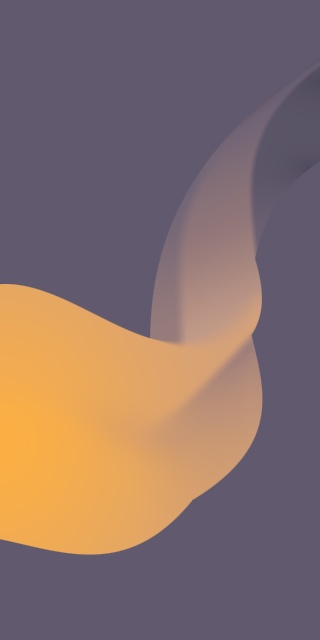
Give the GLSL for this background, as a WebGL 2 fragment shader.

```glsl
#version 300 es
precision highp float;
// A translucent ribbon sweeps in from the upper right, folds over itself and
// swells into a glowing amber wave on the left. Every contour is a cubic graph
// through four values; the sheets are shaded by distance to these contours.
uniform vec2 u_resolution;
out vec4 outColor;

// Cubic through four evenly spaced values as v runs from start to end.
float contour(float v, float start, float end, vec4 k) {
  float t = clamp((v - start) / (end - start), 0.0, 1.0);
  float a = t - 1.0 / 3.0, b = t - 2.0 / 3.0, c = t - 1.0;
  return dot(k, vec4(-4.5 * a * b * c, 13.5 * t * b * c, -13.5 * t * a * c, 4.5 * t * a * b));
}

// Antialiased inside test, positive inside.
float cover(float d) {
  return clamp(0.5 + d / max(fwidth(d), 1e-5), 0.0, 1.0);
}

// Right outline: inner curve of the ribbon, then the bulge, then the lower lobe.
float rightOutline(float y) {
  float inner = contour(y, 1.497, 1.193, vec4(1.0, 0.888, 0.828, 0.797));
  float bulge = contour(y, 1.193, 0.953, vec4(0.797, 0.815, 0.816, 0.786));
  float lobe = contour(y, 0.953, 0.4375, vec4(0.786, 0.819, 0.784, 0.602));
  return y > 1.193 ? inner : (y > 0.953 ? bulge : lobe);
}

// Crest of the wave, continuing as the fold in front of the ribbon.
float crestLine(float x) {
  float crest = contour(x, 0.0, 0.469, vec4(1.112, 1.083, 1.01, 0.943));
  float fold = contour(x, 0.469, 0.794, vec4(0.943, 0.924, 0.948, 1.047));
  return x < 0.469 ? crest : fold;
}

vec3 ribbonColor(vec2 p, float left) {
  // Warm light rises from the fold and cools with height.
  vec3 dusk = vec3(0.41, 0.375, 0.455);
  vec3 rose = vec3(0.57, 0.465, 0.475);
  vec3 blush = vec3(0.77, 0.61, 0.53);
  float height = p.y - 0.35 * (p.x - 0.6);
  vec3 c = mix(rose, dusk, smoothstep(1.2, 1.7, height));
  c = mix(c, blush, 1.0 - smoothstep(0.88, 1.3, height));

  // Cooler back layer along the left side.
  float seam = contour(p.y, 1.531, 0.932, vec4(0.703, 0.583, 0.56, 0.565));
  float back = 1.0 - smoothstep(-0.02, 0.025, p.x - seam);
  vec3 backColor = mix(vec3(0.56, 0.465, 0.475), vec3(0.43, 0.39, 0.465), smoothstep(0.95, 1.4, p.y));
  c = mix(c, backColor, back * 0.85 * (1.0 - smoothstep(1.4, 1.6, p.y)));

  // Dark underside turning away at the upper right.
  float turn = contour(p.y, 1.797, 1.193, vec4(1.0, 0.823, 0.781, 0.797));
  float under = smoothstep(-0.008, 0.016, p.x - turn) * smoothstep(1.16, 1.22, p.y);
  vec3 underColor = mix(vec3(0.43, 0.385, 0.45), vec3(0.36, 0.335, 0.41), smoothstep(1.2, 1.5, p.y));
  underColor -= 0.05 * exp(-18.0 * length((p - vec2(1.0, 1.74)) * vec2(0.6, 1.0)));
  underColor -= 0.05 * exp(-25.0 * length((p - vec2(0.97, 1.47)) * vec2(0.7, 1.0)));
  c = mix(c, underColor, under);

  // Thin shade on the upper rim.
  return c - 0.05 * exp(-60.0 * max(p.x - left, 0.0)) * smoothstep(1.5, 1.7, p.y);
}

vec3 waveColor(vec2 p) {
  vec3 amber = vec3(0.975, 0.68, 0.28);
  vec3 sand = vec3(0.835, 0.63, 0.475);
  float reach = length((p - vec2(0.0, 0.62)) * vec2(1.0, 0.85));
  vec3 c = mix(amber, sand, smoothstep(-0.05, 0.85, reach));

  // Soft crease between the upper and lower sheets.
  float crease = contour(p.x, 0.0, 0.64, vec4(0.78, 0.72, 0.635, 0.66));
  float below = crease - p.y;
  float fade = smoothstep(0.15, 0.45, p.x) * (1.0 - smoothstep(0.5, 0.72, p.x));
  c -= vec3(0.035, 0.025, -0.02) * fade * exp(-180.0 * below * below);
  c += vec3(0.012, 0.005, -0.02) * smoothstep(-0.03, 0.06, below);

  // Dusky shadow cast below the folded lip.
  float lip = contour(p.x, 0.39, 0.79, vec4(0.641, 0.698, 0.815, 0.951));
  float depth = lip - p.y;
  float shadow = smoothstep(-0.03, 0.03, depth) * exp(-5.0 * max(depth, 0.0));
  return mix(c, vec3(0.55, 0.45, 0.48), 0.9 * shadow * smoothstep(0.4, 0.82, p.x));
}

void main() {
  // The canvas spans 1 by 2 units.
  vec2 p = gl_FragCoord.xy / u_resolution * vec2(1.0, 2.0);
  float left = contour(p.y, 1.818, 0.943, vec4(1.0, 0.672, 0.513, 0.469));
  float bottom = contour(p.x, 0.0, 0.602, vec4(0.315, 0.273, 0.286, 0.4375));
  float crest = crestLine(p.x);

  // Silhouettes of both parts.
  float rightSide = cover(rightOutline(p.y) - p.x);
  float ribbon = cover(p.x - left) * rightSide * step(0.9, p.y);
  float wave = cover(crest - p.y) * cover(p.y - bottom) * rightSide;

  // The fold melts into the ribbon towards the right.
  float blur = 0.002 + 0.065 * smoothstep(0.46, 0.8, p.x);
  float front = smoothstep(-blur, blur, crest - p.y);
  front = p.x < 0.469 ? 1.0 : front;
  vec3 sheet = mix(ribbonColor(p, left), waveColor(p), front);

  vec3 backdrop = vec3(0.382, 0.353, 0.432);
  outColor = vec4(mix(backdrop, sheet, max(ribbon, wave)), 1.0);
}
```
